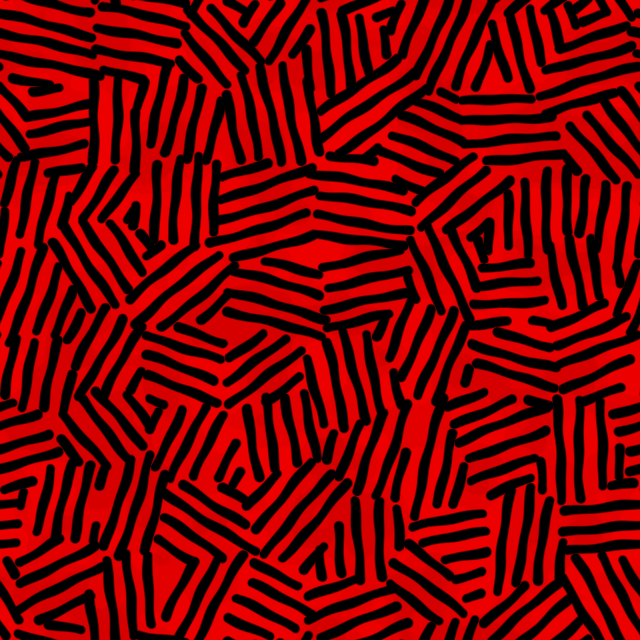
Write a Shadertoy shader that draws this pattern.

```glsl
// Hand-inked crosshatch: a wrapped Voronoi mosaic whose patches each carry a
// bundle of parallel, wobbly, round-ended black strokes over mottled red.
// Every stroke is a capsule trimmed analytically to the borders of its patch.

#define PATCHES 8.0        // patches per side (even, so directions alternate)
#define JITTER 0.72        // irregularity of the patch centres
#define SPACING 0.25       // distance between strokes, in patches
#define HALF_WIDTH 0.059   // half the stroke thickness, in patches
#define EDGE 0.014         // half the softness of a stroke edge, in patches
#define WOBBLE 0.016       // waviness of the strokes
#define TURN 1.7           // spread of the stroke directions, in radians
#define RED_DARK vec3(0.845, 0.0, 0.0)
#define RED_LIGHT vec3(0.93, 0.0, 0.0)
#define INK vec3(0.0)

// Integer hash giving four values in 0..1
vec4 hash4(vec2 cell, float seed) {
    uvec4 v = uvec4(ivec4(ivec2(cell), int(seed), 17)) * 1664525u + 1013904223u;
    v += v.yzwx * v.wxyz;
    v ^= v >> 16u;
    v += v.yzwx * v.zwxy;
    v ^= v >> 15u;
    v += v.wxyz * v.yzwx;
    return vec4(v >> 8u) / 16777216.0;
}

vec2 patchCentre(vec2 cell) {
    return cell + 0.5 + JITTER * (hash4(mod(cell, PATCHES), 1.0).xy - 0.5);
}

// Value noise repeating after a whole number of cells
float wrappedNoise(vec2 p, float period, float seed) {
    vec2 i = floor(p), f = fract(p);
    f = f * f * (3.0 - 2.0 * f);
    float a = hash4(mod(i, period), seed).x;
    float b = hash4(mod(i + vec2(1, 0), period), seed).x;
    float c = hash4(mod(i + vec2(0, 1), period), seed).x;
    float d = hash4(mod(i + vec2(1, 1), period), seed).x;
    return mix(mix(a, b, f.x), mix(c, d, f.x), f.y);
}

// Distance from p to the closest stroke of one patch
float strokeDistance(vec2 p, vec2 cell) {
    vec2 id = mod(cell, PATCHES);
    vec2 centre = patchCentre(cell);
    vec4 rnd = hash4(id, 2.0);

    // Local frame: x along the strokes, y across them
    float angle = 1.5708 * mod(id.x + id.y, 2.0) + TURN * (rnd.x - 0.5) + 0.6;
    vec2 along = vec2(cos(angle), sin(angle));
    vec2 across = vec2(-along.y, along.x);
    vec2 local = vec2(dot(p - centre, along), dot(p - centre, across));

    float index = floor(local.y / SPACING - rnd.y + 0.5);
    vec4 ink = hash4(id, 40.0 + index);
    float offset = (index + rnd.y) * SPACING + 0.04 * (ink.x - 0.5);

    // Trim the stroke where it meets the borders of the patch
    float start = -2.0, end = 2.0;
    for (int j = -2; j <= 2; j++)
    for (int i = -2; i <= 2; i++) {
        if (i == 0 && j == 0) continue;
        vec2 toOther = patchCentre(cell + vec2(i, j)) - centre;
        float slope = dot(along, toOther);
        float room = 0.5 * dot(toOther, toOther) - offset * dot(across, toOther);
        if (abs(slope) < 0.0001) {
            if (room < 0.0) return 1.0;
        } else if (slope > 0.0) {
            end = min(end, room / slope);
        } else {
            start = max(start, room / slope);
        }
    }
    start += 0.15 * ink.y - 0.05;
    end -= 0.15 * ink.z - 0.05;
    if (end - start < 0.14) return 1.0;

    // Unsteady hand: slow bend, small ripple and uneven pressure
    float phase = 6.2832 * ink.w;
    float bend = WOBBLE * (sin(3.5 * local.x + phase)
                         + 0.45 * sin(11.0 * local.x + 2.0 * phase));
    float pressure = 0.006 * sin(8.0 * local.x + 3.0 * phase);
    vec2 gap = vec2(local.x - clamp(local.x, start, end), local.y - offset - bend);
    return length(gap) - HALF_WIDTH - pressure;
}

void mainImage(out vec4 fragColor, in vec2 fragCoord) {
    vec2 p = fragCoord / iResolution.xy * PATCHES;
    vec2 cell = floor(p);

    // Closest stroke among the surrounding patches
    float dist = 1.0;
    for (int j = -1; j <= 1; j++)
    for (int i = -1; i <= 1; i++)
        dist = min(dist, strokeDistance(p, cell + vec2(i, j)));

    // Flat blotches of two close reds
    float blotch = 0.7 * wrappedNoise(p * 1.5, PATCHES * 1.5, 5.0)
                 + 0.3 * wrappedNoise(p * 4.0, PATCHES * 4.0, 6.0);
    float tone = 0.5 * smoothstep(0.38, 0.42, blotch)
               + 0.5 * smoothstep(0.55, 0.59, blotch);
    vec3 paper = mix(RED_DARK, RED_LIGHT, tone);

    float soft = max(EDGE, 0.7 * PATCHES / iResolution.y);
    fragColor = vec4(mix(INK, paper, smoothstep(-soft, soft, dist)), 1.0);
}
```
